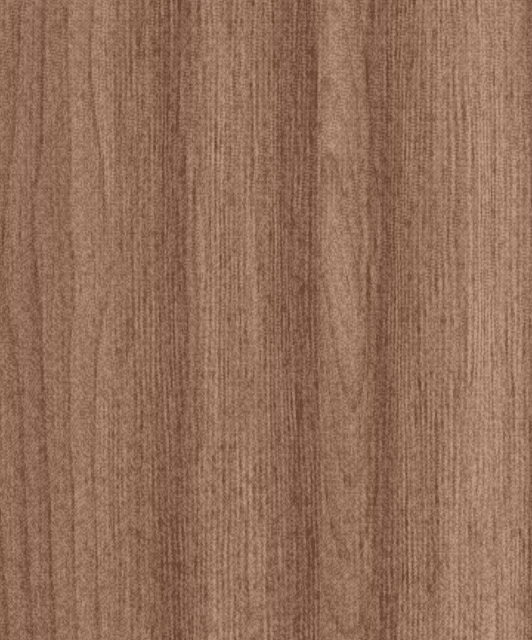
Give the GLSL for this texture, as a WebGL 2 fragment shader.

```glsl
#version 300 es
precision highp float;
// Brown walnut veneer: fine vertical grain, wavy growth rings and a narrow strip of nested arches.

uniform vec2 u_resolution;
out vec4 fragColor;

float hash(vec2 p) {
    return fract(sin(dot(p, vec2(127.1, 311.7))) * 43758.5453);
}

float noise(vec2 p) {
    vec2 cell = floor(p), f = fract(p);
    f = f * f * (3.0 - 2.0 * f);
    return mix(mix(hash(cell), hash(cell + vec2(1, 0)), f.x),
               mix(hash(cell + vec2(0, 1)), hash(cell + vec2(1, 1)), f.x), f.y);
}

// Noise centred on zero
float wave(vec2 p) {
    return 2.0 * noise(p) - 1.0;
}

float bump(float x, float centre, float width) {
    float d = (x - centre) / width;
    return exp(-d * d);
}

// Growth ring: slow darkening into a thin line, then a quick return to light
float ring(float x) {
    float f = fract(x);
    float strength = 0.55 + 0.45 * hash(vec2(floor(x), 7.0));
    float shade = 0.45 * smoothstep(0.2, 0.85, f) + 0.55 * smoothstep(0.74, 0.88, f);
    return strength * shade * (1.0 - smoothstep(0.9, 1.0, f));
}

// Broad light and dark bands across the boards
float bands(float x) {
    float t = -0.2 - 0.4 * bump(x, 0.06, 0.05) + 0.45 * bump(x, 0.17, 0.05);
    t -= 1.0 * bump(x, 0.335, 0.035);
    t += 0.75 * bump(x, 0.43, 0.06);
    t -= 1.25 * bump(x, 0.585, 0.05) * (1.0 - smoothstep(0.6, 0.606, x));
    t += 0.35 * bump(x, 0.64, 0.03);
    t -= 0.95 * bump(x, 0.725, 0.025);
    t += 1.4 * bump(x, 0.92, 0.11);
    return t - 1.4 * bump(x, 1.0, 0.012);
}

// Wavy rings of the left board
float wavyRings(vec2 p) {
    float x = p.x + 0.034 * wave(vec2(p.x * 3.5, p.y * 3.2 + 3.0))
                  + 0.006 * wave(vec2(p.x * 9.0, p.y * 9.0));
    float fade = 1.0 - smoothstep(0.18, 0.3, p.x);
    return fade * (0.6 - 1.9 * ring(x * 19.0 + 0.3) - 0.35 * ring(x * 47.0));
}

// Long leaning arches around a pale eye
float arches(vec2 p) {
    float strip = smoothstep(0.6, 0.607, p.x) * (1.0 - smoothstep(0.70, 0.74, p.x));
    float lean = p.x - 0.64 + 0.14 * (p.y - 0.57) * bump(p.y, 0.57, 0.4);
    lean += 0.007 * wave(vec2(p.x * 8.0, p.y * 8.0));
    float d = length(vec2(lean / 0.034, (p.y - 0.56) / 0.2));
    float eye = 0.9 * (1.0 - smoothstep(0.4, 0.95, d));
    float edge = 0.745 + 0.012 * wave(vec2(p.x * 40.0, 2.0));
    float upper = 0.9 * smoothstep(edge, edge + 0.012, p.y) * bump(p.x, 0.63, 0.025);
    return strip * (eye + upper + 0.25 - 1.4 * ring(d * 1.7 + 0.2));
}

void main() {
    vec2 p = gl_FragCoord.xy / u_resolution;

    // Straight grain is weak in the wavy board and in the arch strip
    float straight = 0.3 + 0.7 * smoothstep(0.14, 0.3, p.x);
    straight *= 1.0 - 0.65 * smoothstep(0.6, 0.61, p.x) * (1.0 - smoothstep(0.66, 0.71, p.x));

    float broad = bands(p.x + 0.01 * wave(vec2(p.x * 3.0, p.y * 2.0)));
    float tone = broad + wavyRings(p) + arches(p);
    tone += 0.4 * wave(vec2(p.x * 30.0, p.y * 1.5));

    // Close parallel lines, drifting and broken along their length
    float drift = 3.0 * noise(vec2(p.x * 18.0, p.y * 1.6))
                + 0.5 * noise(vec2(p.x * 60.0, p.y * 16.0));
    float lines = sin(6.2832 * (p.x * 98.0 + drift));
    tone += straight * lines * (0.15 + 1.0 * noise(vec2(p.x * 80.0, p.y * 14.0)));

    // Thin streaks and short dark pores
    tone += straight * 0.8 * wave(vec2(p.x * 170.0, p.y * 8.0));
    float pore = noise(vec2(p.x * 210.0, p.y * 60.0));
    tone -= (0.5 + 0.7 * straight) * smoothstep(0.65, 0.92, pore);

    // Speckled surface
    tone += 1.35 * wave(p * vec2(360.0, 370.0));
    tone += 0.55 * wave(p * vec2(190.0, 150.0) + 40.0);

    vec3 colour = vec3(0.583, 0.441, 0.358) + 0.055 * clamp(tone, -3.0, 3.0);
    // Cool cast in the dark bands
    colour += vec3(-0.004, -0.003, 0.007) * smoothstep(0.3, 1.2, -broad);
    fragColor = vec4(colour, 1.0);
}
```
